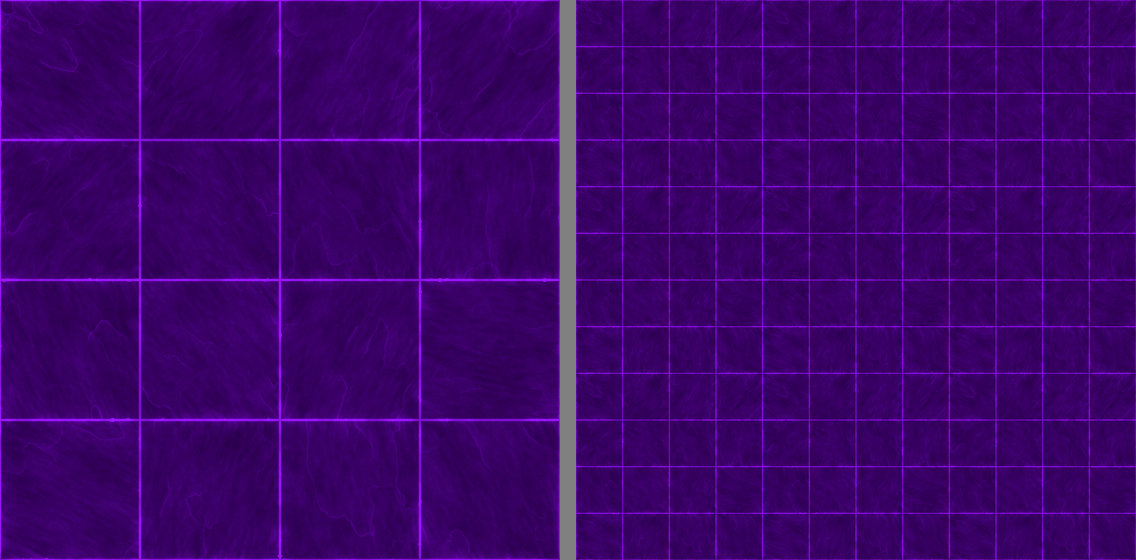
Left, the tile; right, the same tile 3 across and 3 down.
Write a three.js fragment shader that draws this texture.

```glsl
// Square slate tiles in deep violet, parted by thin glowing grout lines.
// Each tile gets its own turned grain and cleft contours (layered sines);
// grout wear uses noise that wraps over the canvas, so the whole tiles.
varying vec2 vUv;

#define TILES 4.0
#define GROUT_HALF 0.008
#define GROUT_SOFT 0.006
#define CLEFT_WIDTH 0.010
#define CLEFT_GAIN 0.95
#define MOTTLE_GAIN 1.0
#define GRAIN_GAIN 0.85
#define EDGE_WEAR 1.3
#define SLATE_DARK vec3(0.20, 0.0, 0.36)
#define SLATE_LIGHT vec3(0.28, 0.004, 0.49)
#define GROUT_DIM vec3(0.50, 0.06, 0.83)
#define GROUT_BRIGHT vec3(0.61, 0.085, 1.0)

float hash(vec2 p) {
  vec3 q = fract(p.xyx * 0.1031);
  q += dot(q, q.yzx + 33.33);
  return fract((q.x + q.y) * q.z);
}

// Value noise that repeats after a whole number of cells
float noise(vec2 p, float period) {
  vec2 i = floor(p), f = fract(p);
  vec2 a = mod(i, period), b = mod(i + 1.0, period);
  f = f * f * (3.0 - 2.0 * f);
  return mix(mix(hash(a), hash(vec2(b.x, a.y)), f.x),
             mix(hash(vec2(a.x, b.y)), hash(b), f.x), f.y);
}

float fbm(vec2 p, float period) {
  float sum = 0.0, amp = 0.5333;
  for (int i = 0; i < 4; i++) {
    sum += amp * noise(p, period);
    p *= 2.0;
    period *= 2.0;
    amp *= 0.5;
  }
  return sum;
}

mat2 turn(float angle) {
  float c = cos(angle), s = sin(angle);
  return mat2(c, s, -s, c);
}

// Height of the split stone: sines bent by sines, turned at each octave
float strata(vec2 p, float seed) {
  float sum = 0.0, amp = 1.0;
  p *= vec2(1.8, 3.4);
  mat2 octave = 1.8 * turn(0.65);
  for (int i = 0; i < 6; i++) {
    p = octave * p + seed;
    sum += amp * sin(p.x + 1.2 * sin(p.y * 0.8 + seed));
    amp *= 0.46;
  }
  return sum;
}

// Broken bright contour with a soft worn shelf on its upper side
float cleft(vec2 p, float seed) {
  float eps = 0.004;
  float h = strata(p, seed);
  vec2 slope = vec2(strata(p + vec2(eps, 0.0), seed),
                    strata(p + vec2(0.0, eps), seed)) - h;
  float dist = (h - 0.35) / max(length(slope) / eps, 1.5);
  float crest = 1.0 - smoothstep(0.0, CLEFT_WIDTH, abs(dist));
  float shelf = smoothstep(-0.006, 0.006, dist) * exp(-abs(dist) * 16.0);
  float broken = smoothstep(0.38, 0.72, noise(p * 3.5 + seed * 9.0, 512.0));
  return broken * (crest + 0.4 * shelf);
}

void main() {
  // Tile layout
  vec2 grid = vUv * TILES;
  vec2 cell = mod(floor(grid), TILES);
  vec2 p = fract(grid) - 0.5;
  float seed = hash(cell + 7.0);
  vec2 q = turn(6.2832 * hash(cell + 31.0)) * p;

  // Stone: cloudy patches, streaked grain, fine specks
  float mottle = fbm(q * vec2(3.0, 5.0) + seed * 90.0, 512.0) - 0.5;
  float grain = fbm(q * vec2(12.0, 38.0) + seed * 170.0, 512.0) - 0.5;
  float speck = noise(grid * 80.0, TILES * 80.0) - 0.5;
  float tone = 0.14 + 0.12 * (seed - 0.5) + MOTTLE_GAIN * mottle
             + GRAIN_GAIN * grain + 0.3 * speck;

  // Clefts: two sets per tile, of varied strength
  for (int i = 0; i < 2; i++) {
    float k = float(i);
    float strength = mix(0.45, 1.0, hash(cell + 53.0 + 11.0 * k));
    tone += CLEFT_GAIN * strength * cleft(q, seed * 17.0 + 5.3 * k);
  }

  // Tile rims: patchy wear and a narrow halo beside the grout
  vec2 inset = 0.5 - abs(p);
  float rim = min(inset.x, inset.y);
  float wear = fbm(grid * 6.0, TILES * 6.0);
  float patches = smoothstep(0.38, 0.72, wear);
  tone += EDGE_WEAR * patches * exp(-rim * 18.0) * (0.7 + 1.6 * grain);
  tone += 0.8 * exp(-rim * 70.0);
  vec3 color = mix(SLATE_DARK, SLATE_LIGHT, clamp(tone, -0.5, 3.0));

  // Grout: thin line with chipped sides and uneven glow
  float chip = smoothstep(0.72, 0.95, noise(grid * 36.0, TILES * 36.0));
  float halfWidth = GROUT_HALF + 0.007 * chip * patches;
  float grout = 1.0 - smoothstep(halfWidth - GROUT_SOFT, halfWidth + GROUT_SOFT, rim);
  float glow = smoothstep(0.25, 0.65, wear);
  color = mix(color, mix(GROUT_DIM, GROUT_BRIGHT, glow), grout);

  gl_FragColor = vec4(color, 1.0);
}
```
